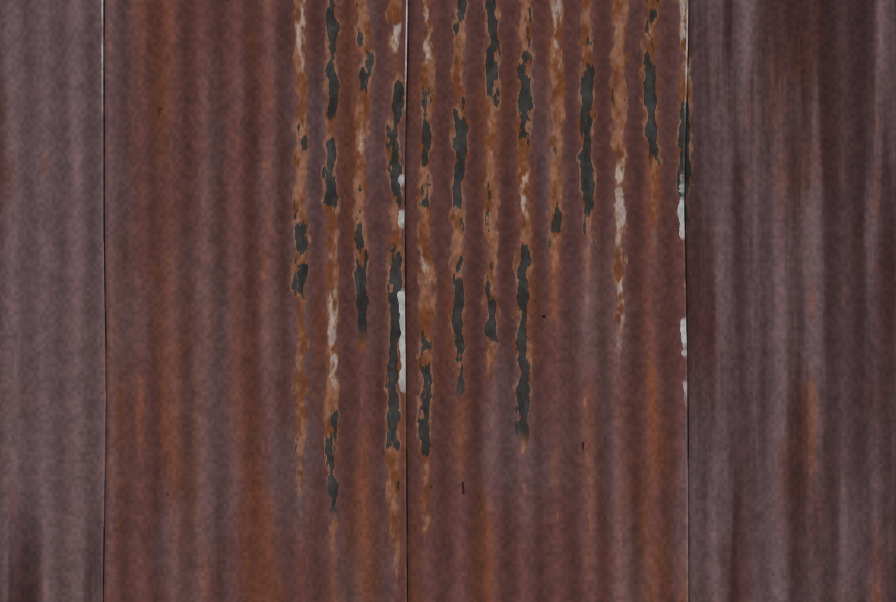
Give the GLSL for this texture, as a Shadertoy shader.

```glsl
#define RIDGES 28.0
#define RIDGE_SHIFT 0.13
#define RIDGE_DEPTH 0.11
#define FLAKE_COLUMNS vec2(9.0, 21.0)
#define FLAKE_WIDTH 0.23
#define SEAMS vec3(0.116, 0.453, 0.766)
#define SEAM_WIDTH 0.0011
#define GRAIN 0.24

const vec3 RUST = vec3(0.345, 0.225, 0.21);
const vec3 WARM_RUST = vec3(0.385, 0.235, 0.185);
const vec3 MAUVE = vec3(0.375, 0.305, 0.32);
const vec3 DARK_RUST = vec3(0.215, 0.145, 0.15);
const vec3 ORANGE = vec3(0.55, 0.32, 0.18);
const vec3 TAN = vec3(0.55, 0.43, 0.36);
const vec3 BARE = vec3(0.19, 0.20, 0.20);
const vec3 PALE = vec3(0.66, 0.67, 0.67);

float hash(vec2 p) {
    return fract(sin(dot(p, vec2(127.1, 311.7))) * 43758.5453);
}

float noise(vec2 p) {
    vec2 i = floor(p), f = fract(p);
    f = f * f * (3.0 - 2.0 * f);
    return mix(mix(hash(i), hash(i + vec2(1, 0)), f.x),
               mix(hash(i + vec2(0, 1)), hash(i + vec2(1, 1)), f.x), f.y);
}

float fbm(vec2 p) {
    float sum = 0.0, gain = 0.5;
    for (int i = 0; i < 5; i++) {
        sum += gain * noise(p);
        p = p * 2.03 + 17.3;
        gain *= 0.5;
    }
    return sum;
}

// Rusted sheets: a mauve left, a brown middle and a dark right one
vec3 sheetColor(vec2 uv, vec2 p) {
    float cloud = fbm(p * vec2(12.0, 4.0));
    float streak = fbm(p * vec2(34.0, 2.0) + 5.0);
    float left = step(uv.x, SEAMS.x);
    float right = step(SEAMS.z, uv.x);
    float leftFade = 1.0 - smoothstep(0.1, 0.36, uv.x);
    float mauve = smoothstep(0.4, 0.66, 0.6 * cloud + 0.4 * streak
                + 0.07 * leftFade + 0.13 * left + 0.09 * right);
    vec3 color = mix(RUST, WARM_RUST, smoothstep(0.45, 0.65, fbm(p * vec2(26.0, 2.5) + 40.0)));
    color = mix(color, MAUVE, mauve * (0.55 + 0.3 * max(left, right)));
    float dark = right * (0.45 + 0.35 * uv.y) + left * 0.7 * smoothstep(0.22, 0.0, uv.y);
    return mix(color, DARK_RUST, dark * smoothstep(0.66, 0.36, streak));
}

// Peeling along one ridge: x = rusty rim, y = bare metal, z = pale residue
vec3 flakes(float id, float across, vec2 uv, vec2 p) {
    float inside = step(FLAKE_COLUMNS.x - 0.5, id) * step(id, FLAKE_COLUMNS.y + 0.5);
    float center = 1.0 - abs(id - 13.0) / 9.0;
    float low = 0.55 - 0.4 * center + 0.4 * (hash(vec2(id, 3.0)) - 0.5);
    float reach = smoothstep(low - 0.1, low + 0.2, uv.y);
    float run = noise(vec2(id * 7.31, uv.y * 7.0 + id * 2.7));
    float rough = fbm(p * vec2(95.0, 42.0) + id);
    float ragged = fbm(p * vec2(45.0, 13.0) + 31.0);
    float width = FLAKE_WIDTH * (0.3 + 0.45 * run + 0.8 * ragged);
    float shift = 0.16 * (noise(vec2(id * 3.1, uv.y * 8.0)) - 0.5);
    float edge = width - abs(across + shift) + 0.42 * (rough - 0.5);
    float rim = smoothstep(-0.06, 0.07, edge - 0.3 * (1.0 - reach));
    float gap = run + 0.6 * (ragged - 0.5) + 0.45 * (rough - 0.5);
    float bare = smoothstep(0.0, 0.05, edge - 0.06) * smoothstep(0.53, 0.59, gap)
               * smoothstep(0.45, 0.65, reach);
    float pale = smoothstep(0.32, 0.2, gap) * smoothstep(0.0, 0.1, edge) * reach;
    return inside * vec3(rim, bare, pale);
}

// Overlap of two sheets: a fine broken crack beside a worn bright lip
vec3 addSeam(vec3 color, vec2 uv, float seam) {
    float bend = 0.005 * (noise(vec2(seam * 90.0, uv.y * 3.0)) - 0.5);
    float d = uv.x - seam - bend;
    float soft = 0.7 / iResolution.x;
    float worn = fbm(vec2(seam * 57.0, uv.y * 16.0));
    float top = smoothstep(0.75, 0.92, uv.y) * smoothstep(0.25, 0.6, worn);
    float middle = smoothstep(0.3, 0.38, uv.y) * smoothstep(0.78, 0.7, uv.y)
                 * step(0.3, seam) * smoothstep(0.42, 0.55, worn);
    float lipWidth = 0.001 + 0.005 * middle * fbm(uv * vec2(90.0, 45.0));
    float lip = smoothstep(soft, -soft, abs(d + lipWidth) - lipWidth);
    color = mix(color, PALE, lip * max(max(top, middle), 0.12) * 0.9);
    color *= 1.0 - 0.22 * smoothstep(0.008, 0.0, d) * step(0.0, d);
    float crack = smoothstep(soft, -soft, abs(d - SEAM_WIDTH) - SEAM_WIDTH * 0.6);
    float broken = 0.35 + 0.5 * smoothstep(0.3, 0.6, noise(vec2(seam * 31.0, uv.y * 22.0)));
    return mix(color, vec3(0.09, 0.07, 0.07), crack * broken);
}

void mainImage(out vec4 fragColor, in vec2 fragCoord) {
    vec2 uv = fragCoord / iResolution.xy;
    vec2 p = vec2(uv.x * iResolution.x / iResolution.y, uv.y);

    // Corrugation, of uneven strength
    float column = uv.x * RIDGES + RIDGE_SHIFT + 0.12 * (noise(p * vec2(6.0, 3.0)) - 0.5);
    float id = floor(column);
    float across = fract(column) - 0.5;
    float ridge = cos(6.28318 * across);
    float depth = RIDGE_DEPTH * (0.5 + noise(p * vec2(14.0, 3.0) + 3.0));
    vec3 color = sheetColor(uv, p) * (1.0 + depth * ridge);

    // Faint orange runs on the ridges
    float run = noise(vec2(id * 4.7, uv.y * 3.0)) * fbm(p * vec2(60.0, 14.0));
    color = mix(color, ORANGE, 0.35 * smoothstep(0.34, 0.58, run) * smoothstep(0.2, 1.0, ridge));

    // Peeled streaks
    vec3 peel = flakes(id, across, uv, p);
    float mottle = fbm(p * vec2(75.0, 38.0) + 11.0);
    vec3 rimColor = mix(ORANGE * 0.75, mix(ORANGE, TAN, 0.6), smoothstep(0.3, 0.62, mottle));
    color = mix(color, rimColor, peel.x * 0.8);
    color = mix(color, PALE, peel.z * smoothstep(0.35, 0.6, mottle) * 0.6);
    color = mix(color, BARE * (0.7 + 0.6 * mottle), peel.y * 0.92);

    for (int i = 0; i < 3; i++) color = addSeam(color, uv, SEAMS[i]);

    // Grain and pitting
    float grain = 0.5 * noise(p * vec2(190.0, 150.0)) + 0.5 * fbm(p * vec2(80.0, 50.0)) - 0.49;
    color *= 1.0 + GRAIN * 1.5 * grain;
    color *= 1.0 - 0.5 * smoothstep(0.88, 0.93, noise(p * 34.0) * noise(p * 61.0 + 9.0));
    fragColor = vec4(color, 1.0);
}
```
